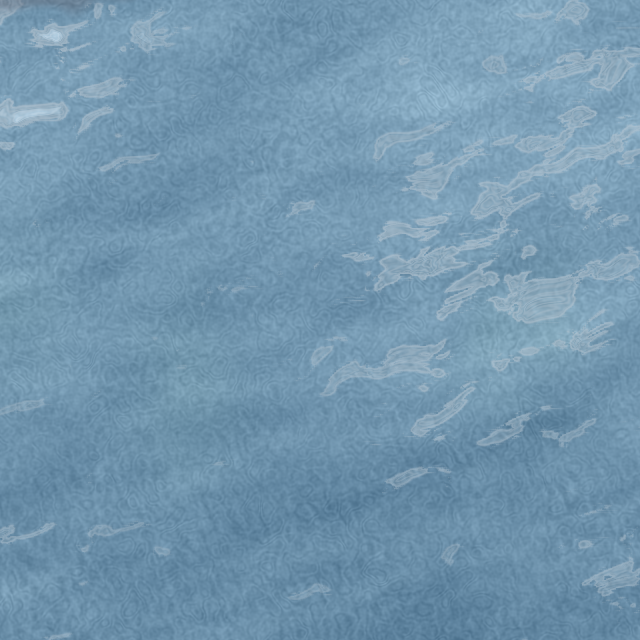
Write a Shadertoy shader that draws this texture.

```glsl
// Rippled blue water with tilted pale reflections and a fine engraved-looking grain.

vec2 hash22(vec2 p) {
    vec3 h = fract(vec3(p.xyx) * vec3(0.1031, 0.1030, 0.0973));
    h += dot(h, h.yzx + 33.33);
    return fract((h.xx + h.yz) * h.zy);
}

float cornerSlope(vec2 cell, vec2 corner, vec2 f) {
    return dot(hash22(cell + corner + 200.0) * 2.0 - 1.0, f - corner);
}

float gradientNoise(vec2 p) {
    vec2 cell = floor(p), f = p - cell;
    vec2 u = f * f * f * (f * (f * 6.0 - 15.0) + 10.0);
    vec2 e = vec2(1, 0);
    return mix(mix(cornerSlope(cell, e.yy, f), cornerSlope(cell, e.xy, f), u.x),
               mix(cornerSlope(cell, e.yx, f), cornerSlope(cell, e.xx, f), u.x), u.y);
}

float fbm(vec2 p) {
    float sum = 0.0, amplitude = 1.0;
    for (int i = 0; i < 4; i++) {
        sum += amplitude * gradientNoise(p);
        p = mat2(1.9, 0.5, -0.5, 1.9) * p + 17.3;
        amplitude *= 0.55;
    }
    return sum;
}

// Soft round weight, 1 at the center
float blob(vec2 p, vec2 center, vec2 radius) {
    vec2 d = (p - center) / radius;
    return exp(-dot(d, d));
}

void mainImage(out vec4 fragColor, in vec2 fragCoord) {
    vec2 uv = fragCoord / iResolution.xy;
    vec2 p = fragCoord / iResolution.y;

    // Wave frame, rising gently to the right
    vec2 q = mat2(0.96, -0.27, 0.27, 0.96) * p;
    vec2 warp = vec2(gradientNoise(p * 14.0), gradientNoise(p * 14.0 + 50.0));

    // Broad swell and light
    float tone = 0.085 * fbm(q * vec2(2.5, 7.0) + 4.0);
    tone += 0.06 * gradientNoise(q * vec2(8.0, 25.0) + warp * 0.5);
    tone += mix(-0.042, 0.028, smoothstep(0.0, 0.95, uv.y));
    tone += 0.035 * blob(uv, vec2(0.85, 0.72), vec2(0.35, 0.3));
    tone -= 0.025 * blob(uv, vec2(0.3, 0.65), vec2(0.2, 0.2));
    vec3 color = vec3(0.440, 0.583, 0.682) + tone * vec3(1.0, 0.97, 0.88);

    // Greenish shallows
    float shallows = blob(uv, vec2(0.29, 0.4), vec2(0.09, 0.13))
                   + blob(uv, vec2(0.02, 0.53), vec2(0.09, 0.12))
                   + blob(uv, vec2(0.82, 0.48), vec2(0.12, 0.12));
    color += shallows * (0.6 + gradientNoise(p * 9.0)) * vec3(0.045, 0.05, 0.025);

    // Fine curling ripples, drawn out into steep strands near the bottom
    float curls = sin(24.0 * gradientNoise(p * 31.0 + warp * 0.6)
                    + 7.0 * gradientNoise(p * 70.0 + 9.0));
    vec2 along = mat2(0.94, -0.34, 0.34, 0.94) * p + warp * 0.02;
    float strands = 2.6 * gradientNoise(along * vec2(105.0, 34.0) + 70.0);
    float worms = 2.2 * gradientNoise(p * 88.0 + warp * 2.0 + 25.0);
    float steep = 1.0 - smoothstep(0.2, 0.6, uv.y + 0.4 * warp.x);
    float ripple = 0.6 * curls + mix(worms, strands, steep) * 0.8;
    color += ripple * (0.031 + 0.02 * gradientNoise(p * 8.0 + 31.0));
    color += 0.05 * gradientNoise(p * 190.0);

    // Where reflections gather
    float glare = blob(uv, vec2(0.03, 0.9), vec2(0.22, 0.22));
    float gather = glare
                 + 0.9 * blob(uv, vec2(0.93, 0.86), vec2(0.18, 0.2))
                 + 0.9 * blob(uv, vec2(0.63, 0.62), vec2(0.19, 0.2))
                 + 0.7 * blob(uv, vec2(0.9, 0.52), vec2(0.2, 0.17))
                 + 0.6 * blob(uv, vec2(0.68, 0.32), vec2(0.17, 0.13))
                 + 0.6 * blob(uv, vec2(0.95, 0.12), vec2(0.12, 0.1))
                 + 0.5 * blob(uv, vec2(0.04, 0.13), vec2(0.13, 0.18));

    // Ragged flat reflections with a bright rim and inner contours
    float field = fbm(q * vec2(9.0, 22.0) + warp * 0.6 + 11.0)
                - mix(0.6, 0.1, min(gather, 1.0));
    float slope = length(vec2(dFdx(field), dFdy(field))) * iResolution.y;
    float edge = field / max(slope, 7.0);
    float fill = smoothstep(-0.002, 0.003, edge);
    float rim = exp(-pow(edge / 0.0022, 2.0));
    float contours = fill * (0.5 + 0.5 * sin(field * 45.0));
    float strength = clamp(0.5 + 0.5 * gather, 0.0, 1.0);
    vec3 sheen = mix(vec3(0.57, 0.67, 0.735), vec3(0.67, 0.74, 0.79), glare);
    color = mix(color, sheen + ripple * 0.03, fill * strength * 0.5);
    color = mix(color, vec3(0.72, 0.775, 0.82), strength * max(rim * 0.6, contours * 0.35));

    // Brightest cores on the glare side
    color += 0.12 * glare * smoothstep(0.15, 0.45, field);

    // Dark far bank in the upper left corner
    float bank = smoothstep(0.97, 0.99, uv.y + 0.04 * warp.y - 0.12 * uv.x);
    color = mix(color, vec3(0.40, 0.46, 0.53) + 0.04 * ripple, bank * 0.6);

    fragColor = vec4(clamp(color, 0.0, 1.0), 1.0);
}
```
